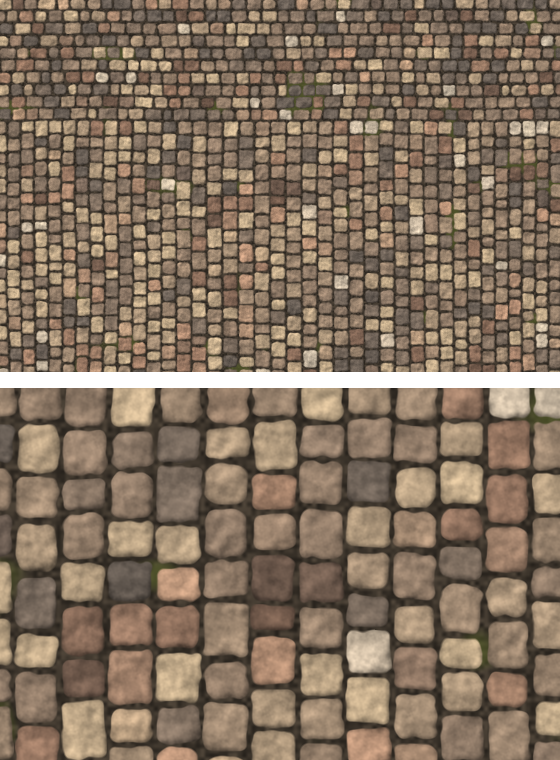
Top, the full canvas; bottom, a detail of the centre.
A WebGL 2 fragment shader for this texture:

```glsl
#version 300 es
precision highp float;
// Weathered cobblestone paving: a band of horizontal courses above a field of
// upright columns. Each lane is cut into stones of uneven length, every stone is
// a rounded box with its own tone, tilt and rough relief over dark sandy joints.

uniform vec2 u_resolution;
out vec4 fragColor;

// Layout, in units of the canvas height
const float BORDER = 0.677;         // height where courses meet columns
const float ROWS = 30.6;            // courses per unit height
const float COLUMNS = 25.5;         // columns per unit width, on average
const float SPREAD = 0.5;           // columns are narrow at the sides, wide mid-way
const float SPREAD_FREQ = 4.172;
const float ROW_STONE = 0.0400;     // mean stone length in a course
const float COLUMN_STONE = 0.0408;  // mean stone length in a column
const float LENGTH_JITTER = 0.36;
const float GAP = 0.0046;           // joint width
const float CORNER = 0.0075;        // corner radius
const float BEVEL = 0.0065;         // width of the worn rim

// Colours
const vec3 JOINT = vec3(0.23, 0.20, 0.165);
const vec3 SLATE = vec3(0.41, 0.37, 0.335);
const vec3 BROWN = vec3(0.565, 0.48, 0.405);
const vec3 SAND = vec3(0.735, 0.645, 0.52);
const vec3 RUST = vec3(0.58, 0.44, 0.36);
const vec3 PALE = vec3(0.82, 0.76, 0.67);
const vec3 MOSS = vec3(0.33, 0.36, 0.16);
const vec2 LIGHT = vec2(-0.55, 0.83);

float hash(vec2 p) {
  vec3 q = fract(vec3(p.xyx) * 0.1031);
  q += dot(q, q.yzx + 33.33);
  return fract((q.x + q.y) * q.z);
}

float noise(vec2 p) {
  vec2 i = floor(p), f = fract(p);
  f = f * f * (3.0 - 2.0 * f);
  return mix(mix(hash(i), hash(i + vec2(1, 0)), f.x),
             mix(hash(i + vec2(0, 1)), hash(i + vec2(1, 1)), f.x), f.y);
}

float fbm(vec2 p) {
  float sum = 0.0, amp = 0.5;
  for (int i = 0; i < 4; i++) {
    sum += amp * noise(p);
    p = mat2(1.6, 1.2, -1.2, 1.6) * p + 7.3;
    amp *= 0.55;
  }
  return sum;
}

float roundedBox(vec2 p, vec2 halfSize, float r) {
  vec2 q = abs(p) - halfSize + r;
  return length(max(q, 0.0)) + min(max(q.x, q.y), 0.0) - r;
}

// Uneven cut number k along a lane; cut 0 stays on the border
float cut(float k, float lane) {
  return k + LENGTH_JITTER * (hash(vec2(k, lane + 17.0)) - 0.5) * step(0.5, abs(k));
}

vec3 stoneColour(vec2 id, float region) {
  float tone = 0.5 * (hash(id + 3.1) + hash(id + 8.7));
  tone = clamp((tone - 0.5) * 1.45 + 0.5 + region, 0.0, 1.0);
  vec3 c = mix(SLATE, BROWN, smoothstep(0.0, 0.5, tone));
  c = mix(c, SAND, smoothstep(0.45, 1.0, tone));
  c = mix(c, RUST * (0.75 + 0.5 * tone), 0.75 * smoothstep(0.76, 0.92, hash(id + 21.3)));
  return mix(c, PALE, 0.8 * step(0.97, hash(id + 40.9)));
}

void main() {
  vec2 p = gl_FragCoord.xy / u_resolution.y;
  float pixel = 1.0 / u_resolution.y;

  // Hand-laid lanes wander slightly
  vec2 q = p + 0.008 * (vec2(noise(p * 4.0), noise(p * 4.0 + 31.0)) - 0.5);
  bool course = q.y > BORDER;
  float phase = SPREAD_FREQ * q.x;
  float lanePos = course ? (q.y - BORDER) * ROWS
                         : COLUMNS * q.x + 0.4 + SPREAD * sin(phase);
  float pitch = 1.0 / (course ? ROWS : COLUMNS + SPREAD * SPREAD_FREQ * cos(phase));
  float lane = floor(lanePos) + (course ? 100.0 : 0.0);

  // Cut the lane into stones
  float unit = (course ? ROW_STONE : COLUMN_STONE) * mix(0.92, 1.08, hash(vec2(lane, 5.0)));
  float s = course ? q.x / unit + hash(vec2(lane, 9.0)) : (BORDER - q.y) / unit;
  float k = floor(s + 0.5);
  k -= s < cut(k, lane) ? 1.0 : 0.0;
  float a = cut(k, lane), b = cut(k + 1.0, lane);
  vec2 local = vec2((s - 0.5 * (a + b)) * unit, (fract(lanePos) - 0.5) * pitch);
  vec2 halfSize = 0.5 * vec2((b - a) * unit, pitch);
  if (!course) { local = vec2(local.y, -local.x); halfSize = halfSize.yx; }

  // Shape: shifted, turned, chipped rounded box
  vec2 id = vec2(k, lane);
  vec2 rnd = vec2(hash(id + 51.0), hash(id + 67.0)) - 0.5;
  float turn = 0.12 * rnd.x;
  local = mat2(1.0, turn, -turn, 1.0) * (local + 0.0012 * rnd);
  halfSize -= 0.5 * GAP * (1.0 + 0.6 * rnd.yx);
  float d = roundedBox(local, halfSize, CORNER * (1.0 + 0.7 * rnd.y));
  d += 0.0032 * (noise(p * 110.0) - 0.5);
  float mask = 1.0 - smoothstep(-0.8 * pixel - 0.0004, 0.8 * pixel + 0.0004, d);

  // Stone face: tone, blotches, relief, tilt and worn rim
  float region = 0.10 - 0.10 * p.x + (course ? -0.07 : 0.04) + 0.2 * (noise(p * 5.0) - 0.5);
  vec2 grainPos = p * 62.0 + id * 3.7;
  float grain = fbm(grainPos);
  float relief = grain - fbm(grainPos + LIGHT * 0.35);
  float rim = smoothstep(-BEVEL, 0.0, d);
  float slope = dot(local / halfSize, LIGHT);
  float shade = 1.0 + 0.42 * (grain - 0.45) + 0.45 * relief;
  shade += 0.10 * dot(local / halfSize, rnd) + 0.13 * rim * slope - 0.20 * rim * rim;
  vec3 stone = stoneColour(id, region) * shade;

  // Joint: gritty sand with rare moss
  vec3 joint = JOINT * (0.65 + 0.7 * noise(p * 240.0));
  joint = mix(joint, MOSS, 0.7 * smoothstep(0.80, 0.92, noise(p * 14.0 + 5.0)));

  fragColor = vec4(mix(joint, stone, mask), 1.0);
}
```
